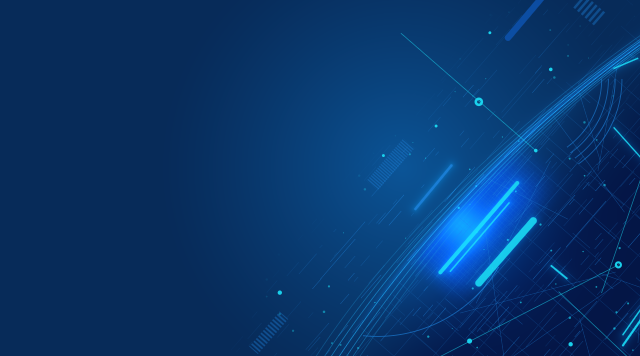
This background is drawn by a WebGL 2 fragment shader. Its source:

```glsl
#version 300 es
precision highp float;
// Abstract blue technology backdrop: soft glow, sweeping arc, diagonal circuitry and cyan bars.
#define NAVY vec3(0.027, 0.168, 0.350)
#define DEEP vec3(0.012, 0.070, 0.260)
#define GLOW vec3(0.045, 0.350, 0.620)
#define ROYAL vec3(0.030, 0.270, 0.780)
#define SKY vec3(0.110, 0.500, 0.850)
#define CYAN vec3(0.100, 0.850, 0.950)
#define ARC_CENTER vec2(3.786, -1.892)
#define ARC_RADIUS 3.41
#define HUB vec2(1.300, 0.366)
#define AXIS vec2(0.656, 0.755)
#define HAIR 0.0007

uniform vec2 u_resolution;
out vec4 fragColor;

float hash(vec2 p) {
  vec3 a = fract(p.xyx * 0.1031);
  a += dot(a, a.yzx + 33.33);
  return fract((a.x + a.y) * a.z);
}

// Antialiased coverage of a signed distance
float fill(float d) { return clamp(0.5 - d * u_resolution.y, 0.0, 1.0); }

float segment(vec2 p, vec2 a, vec2 b) {
  vec2 v = b - a;
  return length(p - a - v * clamp(dot(p - a, v) / dot(v, v), 0.0, 1.0));
}

float box(vec2 p, vec2 halfSize) {
  vec2 d = abs(p) - halfSize;
  return max(d.x, d.y);
}

// Rows of random strokes, shifted per row
float dashes(vec2 q, vec2 cell, float density, float seed) {
  float row = floor(q.y / cell.y);
  q.x += cell.x * 7.0 * hash(vec2(row, seed));
  vec2 id = vec2(floor(q.x / cell.x), row) + seed;
  vec2 f = (fract(q / cell) - 0.5) * cell;
  float len = cell.x * (0.08 + 0.4 * hash(id + 17.0));
  return step(1.0 - density, hash(id)) * fill(box(f, vec2(len, HAIR))) * (0.3 + 0.7 * hash(id + 41.0));
}

// Random round specks, one per chosen cell
float specks(vec2 p, float cell, float density) {
  vec2 id = floor(p / cell);
  vec2 c = 0.2 + 0.6 * vec2(hash(id + 3.0), hash(id + 9.0));
  float r = 0.001 + 0.0025 * hash(id + 27.0);
  return step(1.0 - density, hash(id)) * fill(length((fract(p / cell) - c) * cell) - r);
}

float grid(vec2 q, float cell) {
  vec2 f = abs(fract(q / cell) - 0.5) * cell;
  return fill(min(f.x, f.y) - HAIR);
}

// A tilted panel of fine ribs
float ribs(vec2 q, vec2 halfSize, float pitch) {
  return fill(box(q, halfSize)) * fill((abs(fract(q.x / pitch) - 0.5) - 0.25) * pitch);
}

void main() {
  vec2 p = gl_FragCoord.xy / u_resolution.y;
  vec2 normal = vec2(AXIS.y, -AXIS.x);
  mat2 tilt = mat2(AXIS.x, normal.x, AXIS.y, normal.y);
  vec2 q = tilt * (p - HUB);                           // x along the diagonal, y across it
  float depth = ARC_RADIUS - length(p - ARC_CENTER);   // positive inside the arc
  float inside = smoothstep(-0.01, 0.03, depth);

  // Base gradients
  vec3 col = mix(NAVY, GLOW, 0.9 * pow(max(0.0, 1.0 - length(p - vec2(1.13, 0.53)) / 0.68), 1.25));
  col = mix(col, DEEP, 0.85 * smoothstep(-0.04, 0.32, depth));
  float patchMask = inside * smoothstep(0.17, 0.06, q.y) * smoothstep(-0.2, -0.1, q.x) * smoothstep(0.31, 0.15, q.x);
  col = mix(col, ROYAL, 0.75 * patchMask);
  col += vec3(0.03, 0.28, 0.32) * exp(-dot(q, q) / 0.0035) * inside;
  col += vec3(0.0, 0.10, 0.22) * exp(-dot(q, q) / 0.05) * inside;
  col = mix(col, SKY, 0.22 * patchMask * grid(q, 0.012));

  // Diagonal circuitry
  float band = smoothstep(-0.36, -0.18, q.y) * smoothstep(0.6, 0.0, abs(q.x) - 0.25);
  float strokes = dashes(q, vec2(0.19, 0.011), 0.22, 5.0) + dashes(q, vec2(0.06, 0.015), 0.14, 31.0);
  col = mix(col, SKY, 0.6 * band * min(strokes, 1.0));
  float crossing = dashes(q.yx, vec2(0.12, 0.022), 0.22, 71.0);
  col = mix(col, SKY, 0.45 * smoothstep(-0.12, 0.06, q.y) * crossing);
  col = mix(col, SKY, 0.22 * inside * grid(q + 0.03, 0.083));
  col = mix(col, CYAN, 0.65 * band * specks(p, 0.045, 0.16));

  // Thin random links inside the arc
  for (int i = 0; i < 16; i++) {
    float k = float(i);
    vec2 a = vec2(1.0 + 0.85 * hash(vec2(k, 1.0)), 0.55 * hash(vec2(k, 2.0)));
    float t = 6.283 * hash(vec2(k, 3.0));
    vec2 b = a + 0.45 * vec2(cos(t), sin(t));
    col = mix(col, SKY, 0.4 * inside * fill(segment(p, a, b) - HAIR));
  }

  // Sweeping arc strands, fanning out toward the bottom
  for (int i = 0; i < 7; i++) {
    float k = float(i);
    float offset = (k - 3.0) * (0.006 + 0.011 * smoothstep(0.9, 0.0, p.y)) + 0.004 * hash(vec2(k, 8.0));
    col = mix(col, mix(SKY, CYAN, 0.35), (0.8 - 0.16 * abs(k - 3.0)) * fill(abs(depth - offset) - 0.001));
  }
  col += vec3(0.02, 0.14, 0.25) * exp(-abs(depth) / 0.012) * smoothstep(0.0, 0.5, p.x - 0.85);

  // Lower bowl and concentric ribs at the upper right
  vec2 bowl = p - vec2(1.06, 0.45);
  col = mix(col, SKY, 0.7 * step(bowl.y, -0.2) * step(-0.04, bowl.x) * fill(abs(length(bowl) - 0.395) - 0.0012));
  vec2 fan = p - vec2(1.455, 0.777);
  float sweep = step(-0.95, atan(fan.y, fan.x)) * step(atan(fan.y, fan.x), 0.0);
  for (int i = 0; i < 4; i++)
    col = mix(col, SKY, 0.65 * sweep * fill(abs(length(fan) - 0.235 - 0.019 * float(i)) - 0.0012));

  // Ribbed panels
  float panels = ribs(tilt * (p - vec2(1.097, 0.538)), vec2(0.078, 0.021), 0.007);
  panels += ribs(tilt * (p - vec2(0.755, 0.065)), vec2(0.065, 0.016), 0.010);
  panels += ribs((tilt * (p - vec2(1.655, 0.972))).yx, vec2(0.040, 0.024), 0.014);
  col = mix(col, SKY, 0.4 * panels);
  col = mix(col, vec3(0.05, 0.33, 0.70), 0.8 * fill(segment(p, vec2(1.427, 0.894), vec2(1.525, 1.01)) - 0.009));

  // Long guide lines, then bars: endpoints in xy and zw
  vec4 guides[4] = vec4[4](vec4(1.127, 0.906, 1.505, 0.577), vec4(1.22, -0.01, 1.737, 0.256),
    vec4(1.803, 0.507, 1.69, 0.178), vec4(1.57, 0.18, 1.76, 0.0));
  for (int i = 0; i < 4; i++)
    col = mix(col, CYAN, 0.55 * fill(segment(p, guides[i].xy, guides[i].zw) - 0.001));
  vec4 bars[9] = vec4[9](vec4(1.237, 0.235, 1.453, 0.486), vec4(1.345, 0.205, 1.498, 0.380),
    vec4(1.167, 0.413, 1.268, 0.535), vec4(1.725, 0.808, 1.791, 0.836), vec4(1.549, 0.253, 1.592, 0.218),
    vec4(1.725, 0.641, 1.803, 0.554), vec4(1.75, 0.03, 1.82, 0.13), vec4(1.75, 0.06, 1.82, 0.16),
    vec4(1.265, 0.238, 1.43, 0.43));
  float widths[9] = float[9](0.0055, 0.0100, 0.0035, 0.002, 0.0025, 0.0018, 0.003, 0.002, 0.002);
  for (int i = 0; i < 9; i++) {
    float d = segment(p, bars[i].xy, bars[i].zw) - widths[i];
    col += vec3(0.0, 0.10, 0.14) * exp(-max(d, 0.0) / 0.010);
    col = mix(col, i == 2 ? SKY : CYAN, 0.9 * fill(d));
  }

  // Nodes: center and radius; the larger ones are rings
  vec3 nodes[10] = vec3[10](vec3(1.345, 0.714, 0.012), vec3(1.737, 0.256, 0.010), vec3(1.319, 0.042, 0.007),
    vec3(0.786, 0.178, 0.006), vec3(1.225, 0.646, 0.004), vec3(1.505, 0.577, 0.005), vec3(1.077, 0.563, 0.004),
    vec3(1.603, 0.033, 0.006), vec3(1.547, 0.805, 0.005), vec3(1.376, 0.908, 0.004));
  for (int i = 0; i < 10; i++) {
    float r = nodes[i].z, d = length(p - nodes[i].xy);
    float hole = r > 0.009 ? fill(d - 0.4 * r) : 0.0;
    col = mix(col, CYAN, 0.95 * fill(d - r) * (1.0 - hole));
  }
  fragColor = vec4(clamp(col, 0.0, 1.0), 1.0);
}
```
